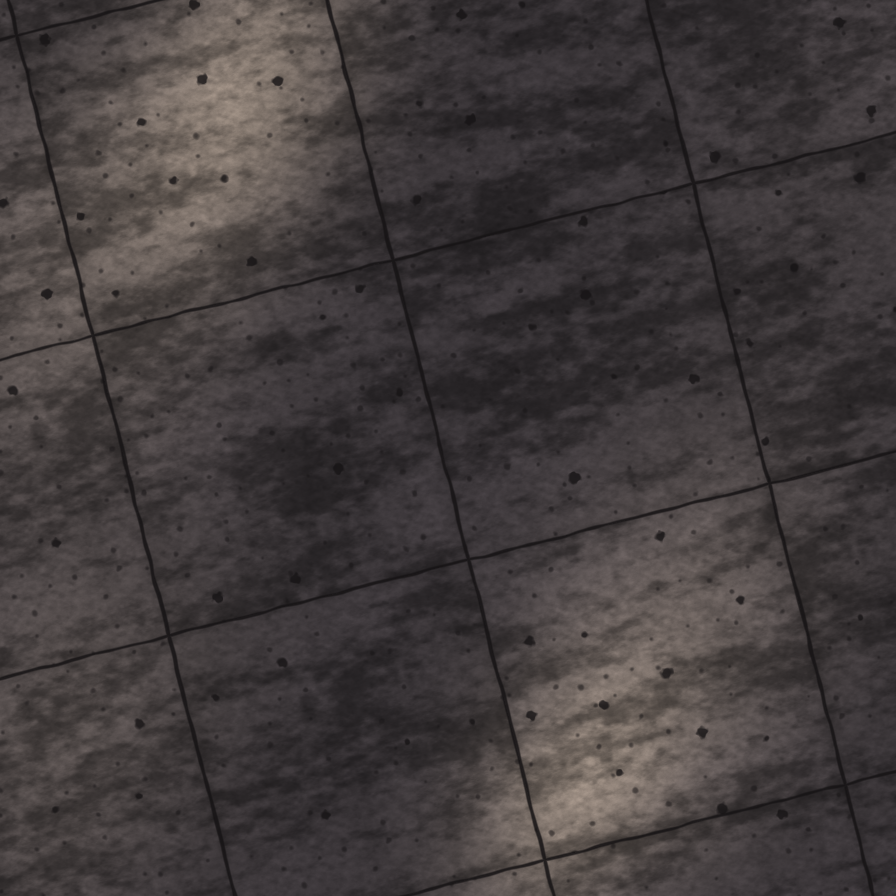
Give the GLSL for this texture, as a WebGL 1 fragment shader.

```glsl
precision highp float;
uniform vec2 u_resolution;

#define TILE_SIZE 0.3455
#define TILE_ANGLE 0.2475
#define GRID_ORIGIN vec2(0.5234, 0.375)
#define SEAM_HALF_WIDTH 0.0054
#define SEAM_WOBBLE 0.006
#define STREAK_DEPTH 0.36
#define GRAIN_DEPTH 0.34
#define SHADE_COLOR vec3(0.222, 0.204, 0.219)
#define LIT_COLOR vec3(0.635, 0.575, 0.525)
#define SEAM_COLOR vec3(0.085, 0.075, 0.08)

float hash(vec2 p) {
  vec3 h = fract(vec3(p.xyx) * 0.1031);
  h += dot(h, h.yzx + 33.33);
  return fract((h.x + h.y) * h.z);
}

float noise(vec2 p) {
  vec2 i = floor(p), f = fract(p);
  f = f * f * (3.0 - 2.0 * f);
  return mix(mix(hash(i), hash(i + vec2(1.0, 0.0)), f.x),
             mix(hash(i + vec2(0.0, 1.0)), hash(i + vec2(1.0, 1.0)), f.x), f.y);
}

float fbm(vec2 p) {
  float sum = 0.0, amp = 0.5;
  for (int i = 0; i < 4; i++) {
    sum += amp * noise(p);
    p = p * 2.03 + 17.3;
    amp *= 0.5;
  }
  return sum / 0.9375;
}

vec2 rotate(vec2 p, float a) {
  float c = cos(a), s = sin(a);
  return vec2(c * p.x + s * p.y, c * p.y - s * p.x);
}

// Soft elongated patch of light, slanting up to the right
float pool(vec2 p, vec2 center, vec2 radius) {
  vec2 d = rotate(p - center, -0.467) / radius;
  return exp(-dot(d, d));
}

float lighting(vec2 p) {
  p += 0.035 * (vec2(fbm(p * 6.0), fbm(p * 6.0 + 40.0)) - 0.5);
  float light = 0.03;
  light += 0.76 * pool(p, vec2(0.27, 0.90), vec2(0.115, 0.23));
  light += 0.36 * pool(p, vec2(0.04, 0.70), vec2(0.20, 0.28));
  light += 0.30 * pool(p, vec2(0.07, 0.18), vec2(0.17, 0.25));
  light += 0.64 * pool(p, vec2(0.64, 0.11), vec2(0.10, 0.18));
  light += 0.34 * pool(p, vec2(0.76, 0.27), vec2(0.16, 0.25));
  light += 0.08 * pool(p, vec2(0.95, 0.85), vec2(0.20, 0.30));
  return light;
}

// Scattered round holes, at most one per cell
float pits(vec2 q, float cells, float chance, float radius, float blur) {
  vec2 id = floor(q * cells);
  vec2 center = 0.25 + 0.5 * vec2(hash(id + 3.7), hash(id + 91.2));
  vec2 d = (fract(q * cells) - center) / cells;
  float r = radius * (0.55 + 0.6 * hash(id + 55.0));
  r *= 0.65 + 0.7 * noise(q * 90.0);
  return step(hash(id + 21.0), chance) * (1.0 - smoothstep(r - blur, r + blur, length(d)));
}

void main() {
  vec2 p = gl_FragCoord.xy / u_resolution.y;
  vec2 q = rotate(p - GRID_ORIGIN, TILE_ANGLE) / TILE_SIZE + 20.0;
  float pixel = 1.0 / (u_resolution.y * TILE_SIZE);

  vec2 tile = floor(q);
  float tone = hash(tile + 8.0);
  vec2 s = q + 7.0 * vec2(tone, hash(tile + 31.0));

  // Ragged dark streaks running along each slab
  vec2 warped = s + vec2(0.0, 0.035) * (noise(s * vec2(4.0, 6.0)) - 0.5);
  float bands = fbm(warped * vec2(2.4, 10.0));
  float mottle = fbm(s * vec2(17.0, 34.0));
  float streak = smoothstep(0.42, 0.76, bands * 0.62 + mottle * 0.48);

  // Fine stone grain and slanted fibres
  float grain = fbm(s * vec2(48.0, 65.0)) - 0.5;
  float fibre = noise(rotate(s, -0.55) * vec2(28.0, 95.0)) - 0.5;
  float cloud = fbm(s * 3.5) - 0.5;

  vec3 color = mix(SHADE_COLOR, LIT_COLOR, lighting(p));
  color *= 0.97 + 0.07 * tone + 0.22 * cloud;
  color *= 1.0 - STREAK_DEPTH * streak;
  color *= 1.0 + GRAIN_DEPTH * grain + 0.09 * fibre;

  float blur = max(pixel, 0.005);
  float holes = max(pits(s, 4.0, 0.5, 0.016, blur), 0.65 * pits(s + 5.3, 13.0, 0.3, 0.008, blur));
  color = mix(color, SEAM_COLOR, 0.8 * holes);

  // Thin uneven seams, the lengthwise ones slightly finer
  vec2 wobble = vec2(noise(q.yx * vec2(16.0, 1.0)), noise(q * vec2(16.0, 1.0) + 60.0)) - 0.5;
  vec2 dist = abs(fract(q + SEAM_WOBBLE * wobble + 0.5) - 0.5);
  vec2 width = SEAM_HALF_WIDTH * vec2(1.05, 0.8) * (0.8 + 0.5 * noise(q * 24.0));
  vec2 seam = 1.0 - smoothstep(width - blur * 0.7, width + blur * 0.7, dist);
  vec2 grime = exp(-dist / 0.018);
  color *= 1.0 - 0.15 * max(grime.x, grime.y);
  color = mix(color, SEAM_COLOR, 0.85 * max(seam.x, seam.y));

  gl_FragColor = vec4(color, 1.0);
}
```
